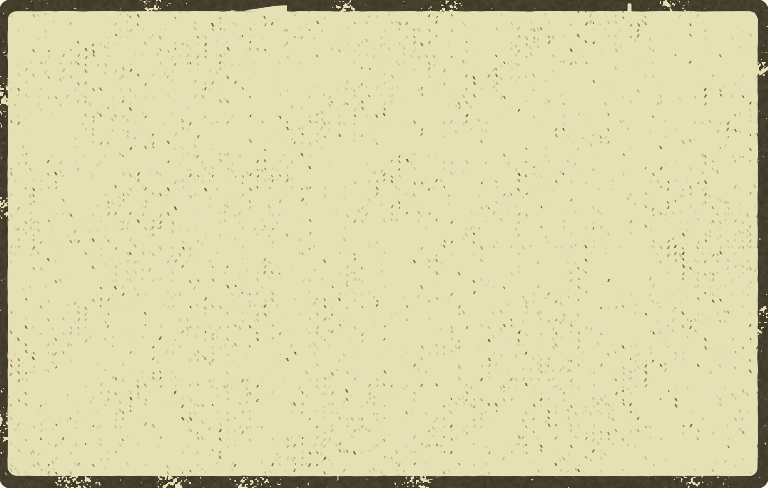
Reproduce this background procedurally as a Shadertoy shader.

```glsl
const vec3 PAPER = vec3(0.90, 0.88, 0.71);
const vec3 INK = vec3(0.24, 0.22, 0.15);
const vec3 SPECK = vec3(0.46, 0.37, 0.20);
const vec3 OUTSIDE = vec3(0.97, 0.96, 0.89);

// Centres of the denser diagonal streaks
const vec2 STREAKS[12] = vec2[12](
    vec2(0.20, 0.80), vec2(0.63, 0.94), vec2(1.09, 0.92), vec2(0.84, 0.60),
    vec2(0.56, 0.56), vec2(0.67, 0.38), vec2(0.37, 0.39), vec2(1.46, 0.46),
    vec2(0.94, 0.18), vec2(0.61, 0.06), vec2(1.50, 0.73), vec2(1.00, 0.82));

// Worn patches of the frame: centre and radius
const vec3 PATCHES[14] = vec3[14](
    vec3(0.31, 0.99, 0.035), vec3(0.70, 0.99, 0.03), vec3(0.92, 0.99, 0.04),
    vec3(1.37, 0.98, 0.04), vec3(0.00, 0.80, 0.06), vec3(0.00, 0.57, 0.05),
    vec3(0.00, 0.13, 0.06), vec3(0.15, 0.01, 0.06), vec3(0.36, 0.01, 0.05),
    vec3(0.52, 0.00, 0.05), vec3(0.86, 0.01, 0.05), vec3(1.42, 0.01, 0.03),
    vec3(1.56, 0.34, 0.04), vec3(1.56, 0.86, 0.025));

float hash(vec2 p) {
    vec3 q = fract(vec3(p.xyx) * 0.1031);
    q += dot(q, q.yzx + 33.33);
    return fract((q.x + q.y) * q.z);
}

float noise(vec2 p) {
    vec2 i = floor(p), f = fract(p);
    f = f * f * (3.0 - 2.0 * f);
    return mix(mix(hash(i), hash(i + vec2(1, 0)), f.x),
               mix(hash(i + vec2(0, 1)), hash(i + vec2(1, 1)), f.x), f.y);
}

float roundedBox(vec2 p, vec2 low, vec2 high, float radius) {
    vec2 q = abs(p - 0.5 * (low + high)) - 0.5 * (high - low) + radius;
    return length(max(q, 0.0)) + min(max(q.x, q.y), 0.0) - radius;
}

float cover(float dist, float pixel) {
    return 1.0 - smoothstep(-0.5 * pixel, 0.5 * pixel, dist);
}

// Coordinates along and across the rising diagonal
vec2 diagonal(vec2 p) {
    return vec2(p.x + p.y, p.y - p.x) * 0.7071;
}

float streakDensity(vec2 p) {
    float density = 0.55 * smoothstep(0.35, 0.85, noise(diagonal(p) * vec2(5.0, 16.0) + 40.0));
    for (int i = 0; i < 12; i++) {
        vec2 d = diagonal(p - STREAKS[i]) / vec2(0.09, 0.025);
        density += 0.5 * exp(-dot(d, d));
    }
    return min(density, 1.0);
}

// Small slanted marks set in vertical columns
float specks(vec2 p, vec2 cell, float seed, float pixel) {
    vec2 id = floor(p / cell);
    vec2 key = id + seed;
    float chance = 0.11 + 0.5 * streakDensity((id + 0.5) * cell);
    float present = step(hash(key), chance);
    vec2 offset = vec2(0.12, 0.5) * (vec2(hash(key + 17.0), hash(key + 53.0)) - 0.5);
    vec2 d = p - (id + 0.5 + offset) * cell;
    d.x += 0.45 * d.y * sign(hash(key + 71.0) - 0.35);
    float size = mix(0.6, 1.1, hash(key + 29.0));
    float mark = roundedBox(d, -vec2(0.0017, 0.0031) * size, vec2(0.0017, 0.0031) * size, 0.001);
    float strength = mix(0.15, 1.0, pow(hash(key + 97.0), 1.6));
    return present * strength * cover(mark, pixel);
}

// Fine grain that eats into the frame
float wear(vec2 p) {
    float amount = 0.0;
    for (int i = 0; i < 14; i++) {
        vec2 d = (p - PATCHES[i].xy) / PATCHES[i].z;
        amount = max(amount, exp(-1.5 * dot(d, d)));
    }
    float grain = 0.6 * noise(p * 280.0) + 0.4 * noise(p * 110.0 + 9.0);
    float threshold = 0.88 - 0.36 * amount;
    return smoothstep(threshold - 0.06, threshold + 0.06, grain);
}

// Larger chips: a tapered sliver, a notch and a side nick
float chips(vec2 p, float aspect, float pixel) {
    vec2 sliver = p - vec2(0.545, 0.979);
    float taper = abs(sliver.y) - 0.010 * smoothstep(-0.055, 0.04, sliver.x);
    float chip = max(taper, abs(sliver.x) - 0.043);
    chip = min(chip, roundedBox(p, vec2(1.286, 0.970), vec2(1.294, 0.993), 0.002));
    vec2 nick = p - vec2(aspect - 0.008, 0.855);
    nick.y -= 0.7 * nick.x;
    chip = min(chip, roundedBox(nick, vec2(-0.010, -0.004), vec2(0.012, 0.004), 0.003));
    return cover(chip, pixel);
}

void mainImage(out vec4 fragColor, in vec2 fragCoord) {
    float pixel = 1.0 / iResolution.y;
    float aspect = iResolution.x * pixel;
    vec2 p = fragCoord * pixel;

    // Speckled paper
    float marks = specks(p, vec2(0.0153, 0.0135), 11.0, pixel);
    float dust = 0.35 * specks(p + 0.006, vec2(0.0153, 0.0170), 211.0, pixel);
    vec3 color = mix(PAPER, SPECK, max(marks, dust));

    // Worn frame with a slightly uneven inner edge
    float ripple = 0.0016 * (noise(p * 70.0) - 0.5);
    float inner = roundedBox(p, vec2(0.016, 0.0245), vec2(aspect - 0.021, 0.977), 0.018) + ripple;
    float outer = roundedBox(p, vec2(0.0), vec2(aspect, 1.0), 0.022);
    float frame = 1.0 - cover(inner, pixel);
    float lost = max(wear(p), chips(p, aspect, pixel));
    vec3 ink = INK + 0.05 * noise(p * 150.0) * vec3(1.0, 1.0, 0.9);
    color = mix(color, mix(ink, PAPER, lost), frame);

    // Rounded outer corners
    color = mix(OUTSIDE, color, cover(outer - 0.5 * pixel, pixel));
    fragColor = vec4(color, 1.0);
}
```
